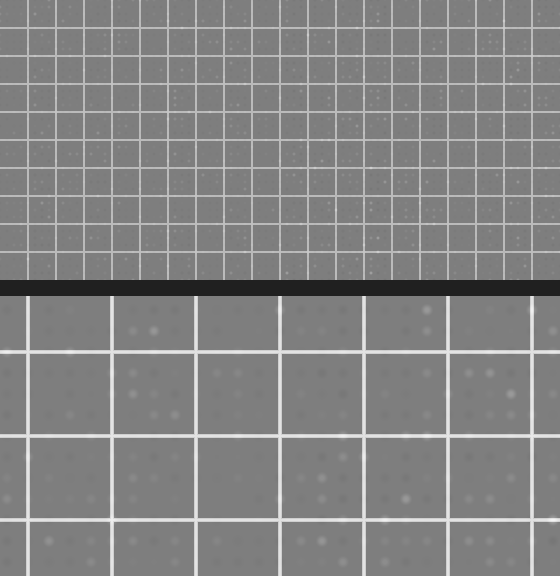
Top, the full canvas; bottom, a detail of the centre.
Give the GLSL for this pattern, as a Shadertoy shader.

```glsl
const vec2 CELL_COUNT = vec2(20.0, 10.0);
const float DOTS_PER_CELL = 4.0;
const float LINE_WIDTH = 0.043;   // in cells
const float DOT_RADIUS = 0.34;    // in dot spacings
const vec3 GROUND_GREY = vec3(0.493);
const vec3 LINE_GREY = vec3(0.89);

float hash(vec2 p) {
    return fract(sin(dot(p, vec2(127.1, 311.7))) * 43758.5453);
}

// Coverage of grid lines on whole cell numbers, leaving the outer border bare
float gridLines(vec2 cellPos, vec2 pixel, vec2 count, float width) {
    vec2 nearest = floor(cellPos + 0.5);
    vec2 dist = abs(cellPos - nearest);
    vec2 cover = clamp((0.5 * width - dist) / pixel + 0.5, 0.0, 1.0);
    cover *= min(vec2(1.0), width / pixel);
    cover *= step(0.5, nearest) * step(nearest, count - 0.5);
    return max(cover.x, cover.y);
}

// Signed brightness of one dot: mostly faint, now and then strong
float dotTone(vec2 id, float perCell) {
    float signedRandom = 2.0 * hash(id + 3.7) - 1.0;
    float columnStrength = mix(0.4, 1.0, hash(vec2(floor(id.x / perCell), 9.0)));
    float tone = 0.035 * signedRandom + 0.13 * pow(signedRandom, 3.0) - 0.02;
    return tone * columnStrength;
}

// Soft dots on a square lattice finer than the cells
float dotLattice(vec2 cellPos, float perCell, float radius) {
    vec2 latticePos = cellPos * perCell;
    vec2 id = floor(latticePos + 0.5);
    float dist = length(latticePos - id);
    return dotTone(id, perCell) * (1.0 - smoothstep(0.1 * radius, radius, dist));
}

void mainImage(out vec4 fragColor, in vec2 fragCoord) {
    vec2 cellPos = fragCoord / iResolution.xy * CELL_COUNT;
    vec2 pixel = CELL_COUNT / iResolution.xy;

    // Dotted ground
    float dots = dotLattice(cellPos, DOTS_PER_CELL, DOT_RADIUS);
    vec3 color = GROUND_GREY + dots;

    // Pale grid, slightly worn where dots fall on it
    float lines = gridLines(cellPos, pixel, CELL_COUNT, LINE_WIDTH);
    color = mix(color, LINE_GREY + 0.5 * dots, lines);

    fragColor = vec4(color, 1.0);
}
```
